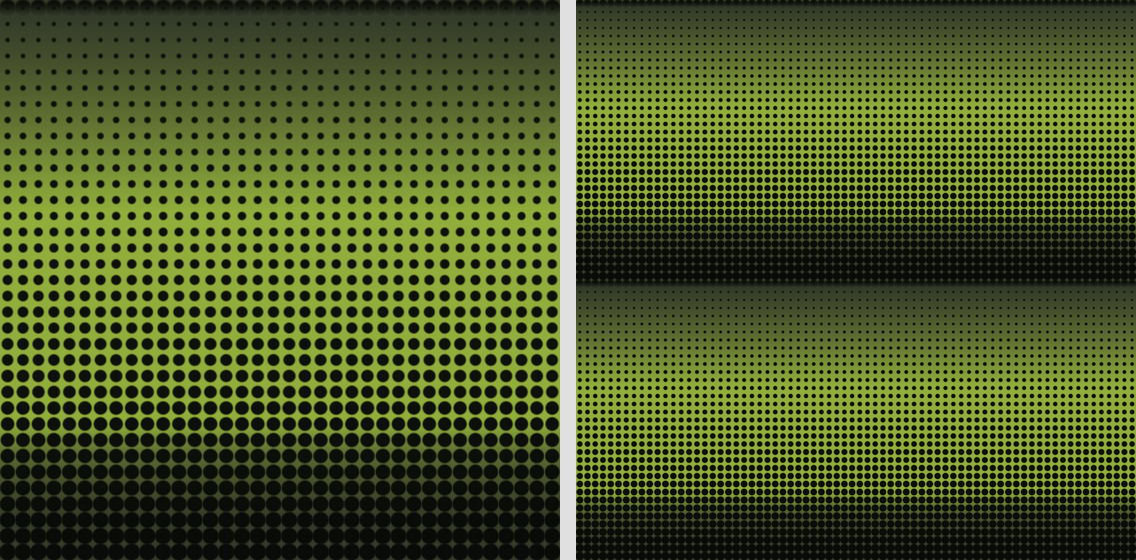
Left, the tile; right, the same tile 2 across and 2 down.
This pattern is drawn by a WebGL 2 fragment shader. Its source:

```glsl
#version 300 es
precision highp float;
// Halftone dots growing downward over a charcoal to lime gradient.

uniform vec2 u_resolution;
out vec4 outColor;

const float TAU = 6.2831853;
const vec2 CELLS = vec2(36.0, 35.0);

const vec3 INK   = vec3(0.055, 0.065, 0.04);
const vec3 PITCH = vec3(0.035, 0.042, 0.03);
const vec3 ASH   = vec3(0.20, 0.23, 0.16);
const vec3 MOSS  = vec3(0.27, 0.31, 0.17);
const vec3 OLIVE = vec3(0.36, 0.42, 0.19);
const vec3 FERN  = vec3(0.45, 0.54, 0.21);
const vec3 LIME  = vec3(0.57, 0.68, 0.23);

float hash(vec2 p) {
    vec3 q = fract(vec3(p.xyx) * 0.1031);
    q += dot(q, q.yzx + 33.33);
    return fract((q.x + q.y) * q.z);
}

float ramp(float from, float to, float x) {
    return clamp((x - from) / (to - from), 0.0, 1.0);
}

// Coverage of a disc with a soft edge
float disc(float dist, float radius, float blur) {
    return 1.0 - smoothstep(radius - blur, radius + blur, dist);
}

// Vertical gradient; depth runs from 0 at the top to 1 at the bottom
vec3 background(float depth) {
    vec3 color = mix(ASH, MOSS, ramp(0.03, 0.11, depth));
    color = mix(color, OLIVE, ramp(0.11, 0.20, depth));
    color = mix(color, FERN, ramp(0.20, 0.28, depth));
    color = mix(color, LIME, ramp(0.28, 0.38, depth));
    color = mix(color, FERN, ramp(0.755, 0.785, depth));
    color = mix(color, OLIVE, ramp(0.785, 0.81, depth));
    color = mix(color, MOSS, ramp(0.81, 0.86, depth));
    return mix(color, ASH, ramp(0.86, 0.93, depth));
}

// Dot radius in cell widths, slightly uneven from row to row
float dotRadius(vec2 cell) {
    float rowNoise = hash(vec2(cell.y, 7.0)) - 0.5;
    float dotNoise = hash(cell) - 0.5;
    float wear = 1.0 - ramp(26.0, 33.0, cell.y);
    return 0.11 + 0.0125 * cell.y + wear * (0.022 * rowNoise + 0.012 * dotNoise);
}

void main() {
    vec2 uv = gl_FragCoord.xy / u_resolution;
    float depth = 1.0 - uv.y;
    float blur = 1.0 / min(u_resolution.x, u_resolution.y) + 0.0003;

    // Grid with a gentle periodic drift of the columns
    float drift = 0.04 - 0.08 * cos(TAU * (uv.x - 0.15));
    vec2 grid = vec2(uv.x * CELLS.x - drift, depth * CELLS.y);
    vec2 cell = floor(grid);
    cell.x = mod(cell.x, CELLS.x);
    float dist = length((fract(grid) - 0.5) / CELLS);

    vec3 color = background(depth);
    vec3 ink = mix(INK, PITCH, ramp(0.7, 0.95, depth));

    // Large dots of the bottom edge fade out across the top row
    if (cell.y < 0.5) {
        float fade = 1.0 - smoothstep(0.0, 0.034, depth);
        float largeDot = disc(dist, 0.535 / CELLS.x, blur * 1.5);
        color = mix(color, PITCH, largeDot * fade);
    }

    // Growing dots
    float radius = dotRadius(cell) / CELLS.x;
    color = mix(color, ink, disc(dist, radius, blur));

    outColor = vec4(color, 1.0);
}
```
